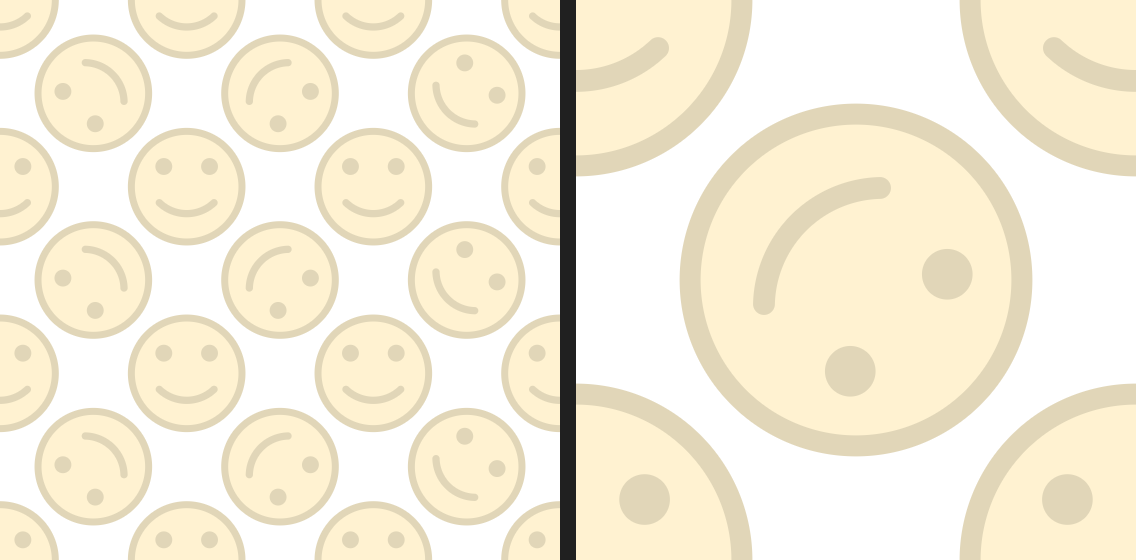
Left: the whole. Right: its middle third, enlarged.
Write a Shadertoy shader that draws this pattern.

```glsl
// Staggered cream smiley discs on white: upright ones alternate with quarter-turned ones.

// Lengths are in cells; the canvas holds REPEATS cells each way.
const float REPEATS = 3.0;
const float DISC_RADIUS = 0.315;
const float RIM_WIDTH = 0.0375;
const vec2 EYE_OFFSET = vec2(0.1225, 0.108);
const float EYE_RADIUS = 0.0452;
const float MOUTH_CENTER_Y = 0.068;
const float MOUTH_RADIUS = 0.2125;
const float MOUTH_HALF_ANGLE = 0.761;
const float MOUTH_HALF_WIDTH = 0.0195;
const float QUARTER_TURN = 1.5707963;
const float FIRST_TURN = 1.5 * QUARTER_TURN;

const vec3 BACKGROUND = vec3(1.0);
const vec3 CREAM = vec3(1.0, 0.95, 0.82);
const vec3 TAN = vec3(0.882, 0.84, 0.722);

// Coordinates of p in a frame turned counterclockwise by angle
vec2 toTurnedFrame(vec2 p, float angle) {
    float c = cos(angle), s = sin(angle);
    return vec2(c * p.x + s * p.y, c * p.y - s * p.x);
}

// Round-capped arc, symmetric about the downward axis
float arcDistance(vec2 p, float radius, float halfAngle, float halfWidth) {
    p.x = abs(p.x);
    vec2 tip = radius * vec2(sin(halfAngle), -cos(halfAngle));
    bool withinSpan = atan(p.x, -p.y) < halfAngle;
    float d = withinSpan ? abs(length(p) - radius) : length(p - tip);
    return d - halfWidth;
}

float coverage(float d, float pixel) {
    return clamp(0.5 - d / pixel, 0.0, 1.0);
}

// Paints one disc with rim, eyes and mouth over the base colour
vec3 paintSmiley(vec3 base, vec2 p, float pixel) {
    float disc = length(p) - DISC_RADIUS;
    float rim = -disc - RIM_WIDTH;
    float eyes = length(vec2(abs(p.x), p.y) - EYE_OFFSET) - EYE_RADIUS;
    float mouth = arcDistance(p - vec2(0.0, MOUTH_CENTER_Y),
                              MOUTH_RADIUS, MOUTH_HALF_ANGLE, MOUTH_HALF_WIDTH);
    float ink = min(rim, min(eyes, mouth));
    vec3 fill = mix(CREAM, TAN, coverage(ink, pixel));
    return mix(base, fill, coverage(disc, pixel));
}

void mainImage(out vec4 fragColor, in vec2 fragCoord) {
    vec2 grid = fragCoord / iResolution.xy * REPEATS;
    float pixel = REPEATS / min(iResolution.x, iResolution.y);

    // Upright discs on the cell corners
    vec2 corner = fract(grid + 0.5) - 0.5;
    vec3 color = paintSmiley(BACKGROUND, corner, pixel);

    // Discs in the cell centres, a further quarter turn in each column
    float turn = FIRST_TURN + QUARTER_TURN * floor(grid.x);
    vec2 center = toTurnedFrame(fract(grid) - 0.5, turn);
    color = paintSmiley(color, center, pixel);

    fragColor = vec4(color, 1.0);
}
```
